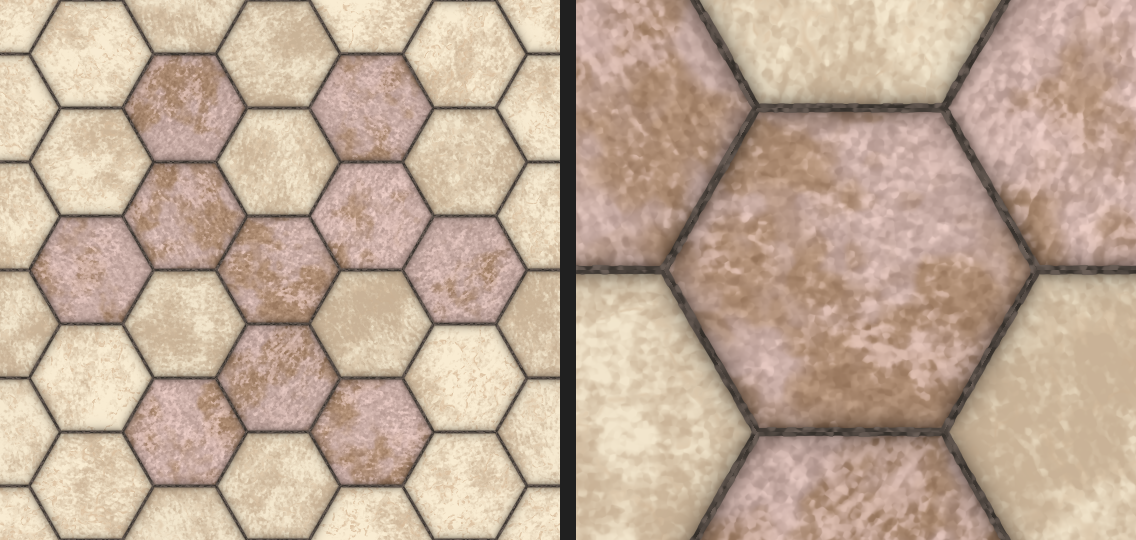
Left, the full canvas; right, a detail of the centre.
This pattern is drawn by a WebGL 1 fragment shader. Its source:

```glsl
precision highp float;
// Hexagonal stone floor: six columns by five rows of cream tiles, with ten rose
// tiles forming a three-armed snowflake. Two offset grids give the nearest tile;
// smooth cellular noise, reseeded per tile, paints clouds, veins, grain and grout.

uniform vec2 u_resolution;

float hash(vec2 p) {
  return fract(sin(dot(p, vec2(127.1, 311.7))) * 43758.545);
}

vec2 hash2(vec2 p) {
  return vec2(hash(p), hash(p + 37.3));
}

// Random cell values blended by distance to jittered cell points
float cellNoise(vec2 p) {
  vec2 base = floor(p);
  float sum = 0.0, total = 0.0;
  for (int j = -1; j <= 1; j++) {
    for (int i = -1; i <= 1; i++) {
      vec2 cell = base + vec2(float(i), float(j));
      vec2 d = cell + hash2(cell) - p;
      float weight = exp(-6.0 * dot(d, d));
      sum += weight * hash(cell + 71.7);
      total += weight;
    }
  }
  return sum / total;
}

float clouds(vec2 p) {
  return 0.5 * cellNoise(p * 2.6) + 0.3 * cellNoise(p * 6.0 + 9.0)
       + 0.2 * cellNoise(p * 14.0 + 23.0);
}

// Centre of the nearest hexagon of height 1 with a flat top
vec2 hexCentre(vec2 p) {
  vec2 period = vec2(1.7320508, 1.0);
  vec2 a = floor(p / period + 0.5) * period;
  vec2 b = (floor(p / period) + 0.5) * period;
  return distance(p, a) < distance(p, b) ? a : b;
}

// Hub, every other neighbour, and the six tiles at distance sqrt(3)
bool inSnowflake(vec2 d) {
  float r = length(d);
  bool arm = abs(r - 1.0) < 0.1 && sin(3.0 * atan(d.y, d.x)) > 0.0;
  return r < 0.1 || arm || abs(r - 1.732) < 0.1;
}

vec3 creamStone(float cloud, float vein, float grain, float tone) {
  float light = 0.53 + 1.0 * (cloud - 0.5) + 0.75 * (grain - 0.5) + 0.3 * (tone - 0.5);
  vec3 col = mix(vec3(0.80, 0.71, 0.60), vec3(0.96, 0.91, 0.81), smoothstep(0.05, 0.85, light));
  float rust = (1.0 - smoothstep(0.0, 0.09, abs(vein - 0.5))) * smoothstep(0.35, 0.7, grain);
  return mix(col, vec3(0.79, 0.66, 0.53), rust * (0.25 + 0.4 * tone));
}

vec3 roseStone(float cloud, float vein, float grain) {
  vec3 col = mix(vec3(0.79, 0.68, 0.65), vec3(0.68, 0.55, 0.45), smoothstep(0.42, 0.72, cloud));
  col = mix(col, vec3(0.87, 0.75, 0.72), 0.6 * smoothstep(0.45, 0.75, vein + 0.5 * (grain - 0.5)));
  return col + 0.2 * (grain - 0.5);
}

void main() {
  vec2 uv = gl_FragCoord.xy / u_resolution;
  vec2 p = vec2((uv.x * 6.0 + 0.02) * 0.8660254, uv.y * 5.0);
  float pixel = 5.0 / u_resolution.y;

  // Tile lookup, with identities that wrap at the canvas borders
  vec2 centre = hexCentre(p);
  vec2 local = p - centre;
  vec2 id = floor(mod(centre / vec2(0.8660254, 0.5) + 0.5, vec2(6.0, 10.0)));
  vec2 q = abs(local);
  float edge = 0.5 - max(q.y, dot(q, vec2(0.8660254, 0.5)));

  // Each tile is cut from its own part of the stone, at its own angle
  float tone = hash(id + 5.0);
  float angle = 6.2832 * hash(id + 13.0);
  float c = cos(angle), s = sin(angle);
  vec2 stone = mat2(c, s, -s, c) * local + 17.0 * hash2(id + 2.0);
  float cloud = clouds(stone);
  float vein = clouds(stone * 1.6 + 31.0);
  float grain = 0.55 * cellNoise(stone * vec2(26.0, 38.0)) + 0.45 * cellNoise(stone * 58.0 + 7.0);

  bool rose = inSnowflake(centre - vec2(2.5980762, 2.5));
  vec3 col = rose ? roseStone(cloud, vein, grain) : creamStone(cloud, vein, grain, tone);
  col *= 0.98 + 0.04 * tone;

  // Soft grime towards the tile edges
  float grime = exp(-max(edge - 0.0135, 0.0) / 0.03);
  col *= 1.0 - grime * vec3(0.36, 0.37, 0.38) * (0.75 + 0.5 * cloud);

  // Speckled grout with a slightly rough border
  float speckle = cellNoise(local * 52.0 + 40.0 * hash2(id));
  vec3 grout = mix(vec3(0.20, 0.18, 0.16), vec3(0.43, 0.38, 0.35), speckle);
  float border = 0.0135 + 0.005 * (speckle - 0.5);
  col = mix(grout, col, smoothstep(border - 0.7 * pixel, border + 0.7 * pixel, edge));

  gl_FragColor = vec4(clamp(col, 0.0, 1.0), 1.0);
}
```
